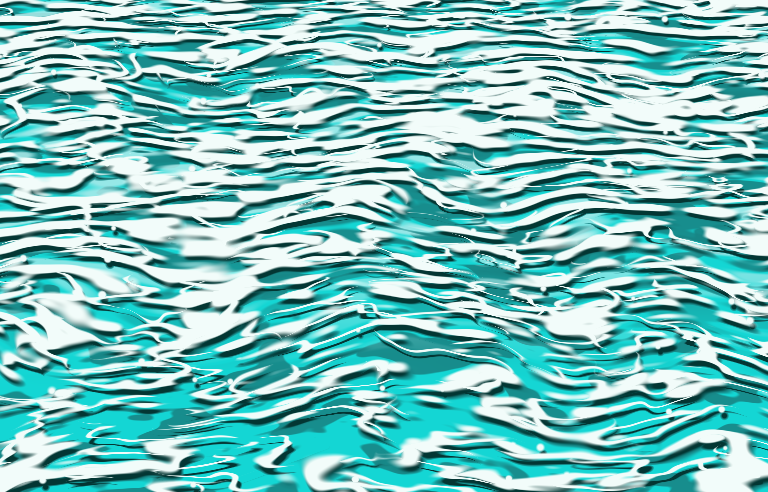
This texture is drawn by a Shadertoy shader. Its source:

```glsl
// Turquoise sea in perspective, with embossed white foam streaks and dark troughs.

// Sine-free hash: a pseudo-random vector in -1..1 per cell
vec2 hash2(vec2 cell) {
    vec3 h = fract(cell.xyx * vec3(0.1031, 0.1030, 0.0973));
    h += dot(h, h.yzx + 33.33);
    return fract((h.xx + h.yz) * h.zy) * 2.0 - 1.0;
}

float corner(vec2 cell, vec2 f, vec2 o) {
    return dot(hash2(cell + o), f - o);
}

// Gradient noise centred on zero
float noise(vec2 p) {
    vec2 c = floor(p), f = p - c;
    vec2 u = f * f * f * (f * (f * 6.0 - 15.0) + 10.0);
    float low = mix(corner(c, f, vec2(0, 0)), corner(c, f, vec2(1, 0)), u.x);
    float high = mix(corner(c, f, vec2(0, 1)), corner(c, f, vec2(1, 1)), u.x);
    return 1.5 * mix(low, high, u.y);
}

// Height of one wave row, shrinking toward the horizon
float rowHeight(float y) {
    return 0.05 - 0.026 * y;
}

// Canvas position to wave space: one unit of y is one wave row
vec2 waveSpace(vec2 p) {
    float side = p.x - 0.78;
    vec2 q = vec2(side * mix(7.0, 10.0, p.y) + 40.0,
                  -log(rowHeight(p.y)) / 0.026);
    q.y += 2.0 * side * side * (1.0 - p.y);
    q.y += mix(2.0, 0.8, p.y) * noise(q * vec2(0.34, 0.16));
    return q;
}

// Scattered round droplets, positive inside
float droplets(vec2 p) {
    vec2 g = p * 16.0, cell = floor(g);
    vec2 r = hash2(cell + 70.0);
    float radius = 0.06 + 0.06 * abs(r.y);
    float d = length(g - cell - 0.5 - 0.3 * hash2(cell + 9.0));
    return r.x > 0.74 ? 5.0 * (radius - d) : -1.0;
}

// Curling lines that taper and vanish where the width drops to zero
float threads(vec2 q, float width) {
    vec2 curl = q * vec2(0.6, 0.8) + 0.35 * noise(q * vec2(1.3, 1.1) + 3.0);
    width += 0.13 * noise(q * vec2(0.5, 0.45) + 57.0);
    return 5.0 * (width - abs(noise(curl + 21.0)))
         - 0.6 * smoothstep(0.06, 0.01, width);
}

// Signed foam amount, positive where the water is white
float foam(vec2 p) {
    vec2 q = waveSpace(p);

    // Short broken crests
    float phase = q.y + noise(q * vec2(0.7, 0.45) + 5.0);
    float crest = 0.42 * cos(6.2832 * phase)
                + 0.8 * noise(q * vec2(0.9, 1.4) + 2.0)
                + 0.65 * noise(q * vec2(1.8, 2.3) + 31.0);
    float patches = noise(q * vec2(0.2, 0.13) + 13.0);
    crest -= mix(0.8, 0.19, smoothstep(0.0, 0.6, p.y)) - 0.5 * patches;

    // Two sizes of thread
    float lines = max(threads(q, 0.06 - 0.03 * p.y),
                      threads(q * vec2(1.3, 1.6) + 90.0, 0.045));
    return max(max(crest, lines), droplets(p));
}

void mainImage(out vec4 fragColor, in vec2 fragCoord) {
    vec2 p = fragCoord / iResolution.y;
    vec2 q = waveSpace(p);
    vec3 cyan = vec3(0.08, 0.84, 0.83);
    vec3 teal = vec3(0.09, 0.52, 0.52);
    vec3 deep = vec3(0.01, 0.21, 0.20);
    vec3 pale = vec3(0.68, 0.92, 0.92);
    vec3 white = vec3(0.95, 0.99, 0.98);
    float far = smoothstep(0.2, 0.55, p.y);

    // Flat water with blotches; farther off, streaks of shade and sheen
    float blotch = noise(q * vec2(0.8, 0.7) + 17.0)
                 + 0.5 * noise(q * vec2(1.9, 1.6) + 44.0);
    float streak = noise(q * vec2(0.7, 1.5) + 83.0);
    vec3 color = mix(cyan, teal, 0.9 * smoothstep(0.2, 0.28, blotch));
    color = mix(color, pale, 0.85 * far * smoothstep(0.05, 0.32, streak));
    color = mix(color, teal, 0.9 * far * smoothstep(0.0, -0.2, streak));

    // Shadow cast downward by the foam above
    float above = foam(p + rowHeight(p.y) * vec2(-0.12, 0.28));
    color = mix(color, teal, 0.9 * smoothstep(-0.3, -0.05, above));
    color = mix(color, deep, smoothstep(-0.1, 0.2, above));

    // Foam edges, mistier in places
    float mist = 0.2 + 0.4 * max(noise(q * vec2(0.5, 0.6) + 61.0), 0.0);
    color = mix(color, white, smoothstep(-mist, 0.15, foam(p)));
    fragColor = vec4(color, 1.0);
}
```
